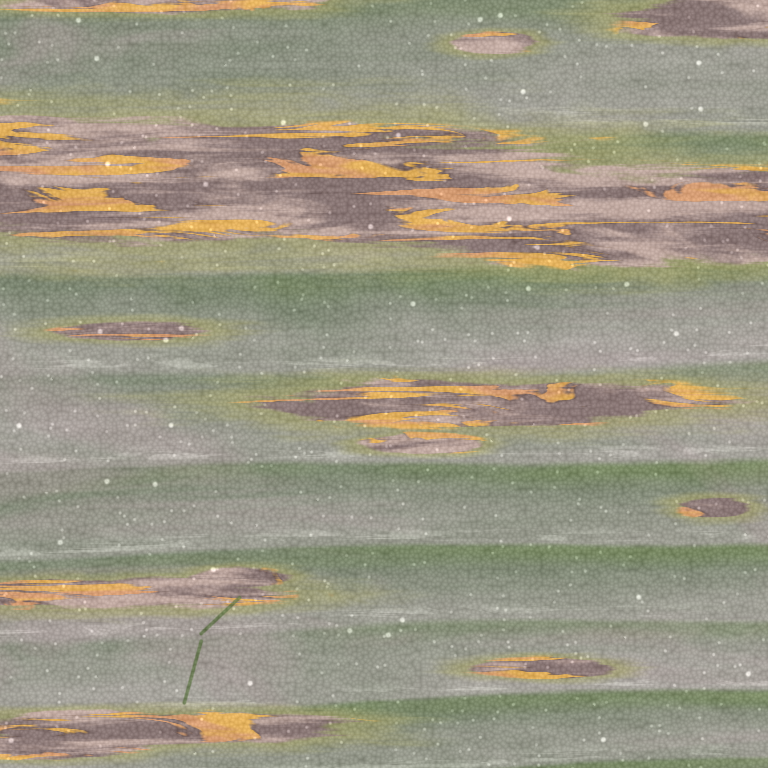
Write a three.js fragment shader that draws this texture.

```glsl
// Weathered leaf blade: soft horizontal veins, streaky orange and mauve lesions, pale dust.
varying vec2 vUv;

float hash(vec2 p) {
  return fract(sin(dot(p, vec2(127.1, 311.7))) * 4375.85);
}

// Layered, warped sines, roughly -0.8 to 0.8
float waves(vec2 p) {
  float sum = 0.0, amp = 0.5;
  for (int i = 0; i < 5; i++) {
    p = mat2(0.8, 0.6, -0.6, 0.8) * p * 1.7 + 1.3;
    p += 0.7 * sin(p.yx * 1.1 + float(i));
    sum += amp * sin(p.x) * sin(p.y);
    amp *= 0.62;
  }
  return sum;
}

// Cellular noise: distance to the nearest point and the id of its cell
vec2 cells(vec2 p) {
  vec2 base = floor(p), best = vec2(9.0, 0.0);
  for (int j = -1; j <= 1; j++) {
    for (int i = -1; i <= 1; i++) {
      vec2 c = base + vec2(float(i), float(j));
      float d = length(c + vec2(hash(c), hash(c + 57.0)) - p);
      if (d < best.x) best = vec2(d, hash(c + 19.0));
    }
  }
  return best;
}

// 1 at the middle of a flat patch, 0 at its rim, negative outside
float patchField(vec2 p, vec2 centre, vec2 size) {
  return 1.0 - length((p - centre) / size);
}

float segment(vec2 p, vec2 a, vec2 b) {
  vec2 ab = b - a;
  return length(p - a - ab * clamp(dot(p - a, ab) / dot(ab, ab), 0.0, 1.0));
}

// Large lesions, then small ones scattered over the blade
float lesionField(vec2 p) {
  float f = patchField(p, vec2(0.2, 0.765), vec2(0.6, 0.085));
  f = max(f, patchField(p, vec2(0.82, 0.72), vec2(0.55, 0.065)));
  f = max(f, patchField(p, vec2(0.63, 0.475), vec2(0.32, 0.034)));
  f = max(f, patchField(p, vec2(0.1, 0.225), vec2(0.3, 0.022)));
  f = max(f, patchField(p, vec2(0.2, 1.0), vec2(0.22, 0.02)));
  f = max(f, patchField(p, vec2(0.97, 0.975), vec2(0.17, 0.026)));
  f = max(f, patchField(p, vec2(0.2, 0.05), vec2(0.25, 0.025)));
  for (int i = 0; i < 10; i++) {
    float k = float(i);
    vec2 c = vec2(fract(k * 0.618 + 0.08), (k + 0.2 + 0.6 * hash(vec2(k, 3.0))) / 10.0);
    f = max(f, patchField(p, c, vec2(0.05 + 0.08 * hash(vec2(k, 8.0)), 0.015)));
  }
  return f;
}

void main() {
  vec2 p = vUv;
  float cloud = waves(p * vec2(2.0, 6.0) + 4.0);
  float streak = waves(p * vec2(5.0, 45.0));
  float fine = waves(p * vec2(14.0, 130.0) + 7.0);
  float mottle = waves(p * vec2(40.0, 60.0));

  // Folded veins: green beneath each ridge, fading down to grey
  float y = p.y - 0.025 * (p.x - 0.5) + 0.007 * sin(p.x * 5.0 + p.y * 9.0) + 0.003 * streak;
  float u = y * (11.4 - 3.5 * y);
  float fold = fract(u);
  float ridge = fold * fold * (1.0 - smoothstep(0.88, 1.0, fold));
  float strength = 0.55 + 0.45 * hash(vec2(floor(u), 5.0));
  float shade = clamp(ridge * strength * 1.2 + 0.3 + 0.4 * cloud + 0.12 * streak, 0.0, 1.0);
  vec3 color = mix(vec3(0.68, 0.66, 0.64), vec3(0.49, 0.53, 0.45), shade);
  color = mix(color, vec3(0.68, 0.62, 0.62), 0.5 * smoothstep(0.0, 0.6, waves(p * vec2(3.0, 9.0) + 11.0)));
  float vivid = smoothstep(0.6, 0.9, fold) * (1.0 - smoothstep(0.9, 1.0, fold));
  vivid *= smoothstep(0.1, 0.9, p.x + 0.6 * cloud);
  color = mix(color, vec3(0.46, 0.55, 0.32), 0.5 * vivid * strength);

  // Pale torn fibres just above the ridges
  float fibre = smoothstep(0.0, 0.04, fold) * (1.0 - smoothstep(0.04, 0.22, fold));
  color += 0.09 * fibre * smoothstep(0.0, 0.5, fine + 0.5 * cloud);

  // Lesions: yellow-green halo, mauve to pink body, orange tongues
  float field = lesionField(p) + 0.3 * streak + 0.15 * fine;
  float halo = smoothstep(-0.65, 0.05, field);
  color = mix(color, vec3(0.65, 0.64, 0.44), 0.7 * halo);
  float body = smoothstep(0.0, 0.2, field);
  float tone = waves(p * vec2(5.0, 38.0) + 21.0);
  vec3 flesh = mix(vec3(0.53, 0.45, 0.46), vec3(0.77, 0.67, 0.65),
    smoothstep(-0.35, 0.45, tone + 0.35 * fine));
  color = mix(color, flesh, 0.9 * body);
  float tongue = waves(p * vec2(6.0, 62.0) + 33.0) + 0.12 * fine;
  float orange = smoothstep(0.18, 0.32, tongue) * smoothstep(-0.1, 0.12, field);
  vec3 amber = mix(vec3(0.86, 0.62, 0.44), vec3(0.92, 0.71, 0.34), smoothstep(-0.3, 0.3, streak));
  color = mix(color, amber, 0.88 * orange);
  float rim = smoothstep(0.1, 0.2, tongue) * (1.0 - smoothstep(0.2, 0.32, tongue));
  color -= 0.06 * rim * body;

  // Thin green scratch
  float scratch = min(segment(p, vec2(0.24, 0.085), vec2(0.262, 0.165)),
    segment(p, vec2(0.262, 0.175), vec2(0.312, 0.222)));
  color = mix(color, vec3(0.34, 0.43, 0.24), 0.7 * (1.0 - smoothstep(0.001, 0.0035, scratch)));

  // Grain and scattered dust
  color += 0.025 * mottle + 0.02 * fine;
  color += 0.12 * (0.42 - cells(p * 190.0).x);
  vec2 dust = cells(p * 75.0 + 9.0);
  color += 0.16 * step(0.86, dust.y) * (1.0 - smoothstep(0.04, 0.24, dust.x));
  vec2 flake = cells(p * 22.0 + 3.0);
  color += 0.3 * step(0.93, flake.y) * (1.0 - smoothstep(0.03, 0.11, flake.x));

  gl_FragColor = vec4(clamp(color, 0.0, 1.0), 1.0);
}
```
